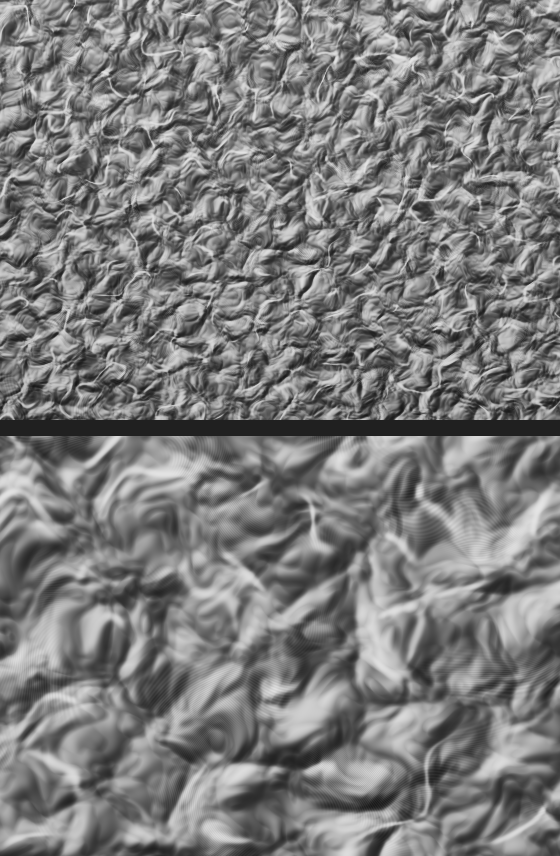
Top: the whole. Bottom: its middle third, enlarged.
Write a WebGL 2 fragment shader that draws this texture.

```glsl
#version 300 es
precision highp float;
// Crumpled grey surface: small creased lumps with blotchy bright facets, dark gaps and pale rims.

uniform vec2 u_resolution;
out vec4 fragColor;

const float TAU = 6.2831853;
const float LUMP_FREQUENCY = 16.5;          // lumps per canvas height
const float BLUR = 0.0027;                  // half width of the slope sample
const vec2 GRAIN_DIRECTION = vec2(0.77, 0.64);

// Integer hash giving a unit gradient for a lattice cell
vec2 cellGradient(ivec2 cell) {
    uint n = uint(cell.x) * 1597334677u ^ uint(cell.y) * 3812015801u;
    n = (n ^ (n >> 15)) * 2246822519u;
    n = (n ^ (n >> 13)) * 3266489917u;
    n ^= n >> 16;
    float angle = float(n & 65535u) / 65536.0 * TAU;
    return vec2(cos(angle), sin(angle));
}

float gradientNoise(vec2 p) {
    vec2 base = floor(p);
    vec2 f = p - base;
    ivec2 c = ivec2(base);
    vec2 w = f * f * f * (f * (f * 6.0 - 15.0) + 10.0);
    float a = dot(cellGradient(c), f);
    float b = dot(cellGradient(c + ivec2(1, 0)), f - vec2(1, 0));
    float d = dot(cellGradient(c + ivec2(0, 1)), f - vec2(0, 1));
    float e = dot(cellGradient(c + ivec2(1, 1)), f - vec2(1, 1));
    return mix(mix(a, b, w.x), mix(d, e, w.x), w.y);
}

vec2 noisePair(vec2 p) {
    return vec2(gradientNoise(p + 7.3), gradientNoise(p + 41.7));
}

mat2 rotation(vec2 axis) {
    return mat2(axis.x, -axis.y, axis.y, axis.x);
}

float softLimit(float x) {
    return x * inversesqrt(1.0 + x * x);
}

// Slight stretch along the grain, tighter toward the bottom, gently bent
vec2 surfaceCoords(vec2 p) {
    p.y *= 1.1 - 0.1 * p.y;
    vec2 q = rotation(GRAIN_DIRECTION) * p * vec2(0.88, 1.04) * LUMP_FREQUENCY;
    return q + 0.32 * noisePair(q * 1.2);
}

// Rounded lumps that meet in sharp creases
float creasedHeight(vec2 q) {
    float height = 0.0;
    float amplitude = 1.0;
    for (int i = 0; i < 3; i++) {
        float n = gradientNoise(q);
        height += amplitude * sqrt(n * n + 0.0006);
        q = rotation(vec2(0.8, 0.6)) * q * 2.1 + vec2(13.7, 5.1);
        amplitude *= 0.42;
    }
    return height;
}

// Brightness of the slope that faces the light
float litSlope(vec2 p, vec2 light, float reach) {
    float nearer = creasedHeight(surfaceCoords(p + light * reach));
    float farther = creasedHeight(surfaceCoords(p - light * reach));
    return (farther - nearer) / (2.0 * reach * LUMP_FREQUENCY);
}

// Blotches of two sizes with curled, fairly crisp outlines
float blotches(vec2 q) {
    vec2 curled = q + 0.25 * noisePair(q * 1.9 + 11.0);
    float broad = softLimit(3.0 * gradientNoise(curled * 1.1));
    float small = softLimit(3.0 * gradientNoise(curled * 2.4 + 53.0));
    return broad + 0.65 * small;
}

// Thin broken filaments along the zero line of a noise field
float rimLines(vec2 q, float width) {
    float n = gradientNoise(q) / width;
    float broken = smoothstep(-0.02, 0.18, gradientNoise(q * 1.1 + 63.0));
    return exp(-n * n) * broken;
}

// Fine ripples whose direction drifts from place to place
float hatching(vec2 p, float frequency) {
    float angle = 2.4 + 2.0 * gradientNoise(p * 5.0 + 19.0);
    float patches = smoothstep(0.02, 0.35, gradientNoise(p * 14.0 + 31.0));
    return patches * sin(TAU * frequency * dot(p, vec2(cos(angle), sin(angle))));
}

void main() {
    vec2 p = gl_FragCoord.xy / u_resolution.y;
    vec2 uv = gl_FragCoord.xy / u_resolution;
    vec2 q = surfaceCoords(p);

    // Light from the upper left, wandering a little
    float lightAngle = 2.2 + 1.6 * gradientNoise(p * 7.0 + 3.0);
    vec2 light = vec2(cos(lightAngle), sin(lightAngle));

    // Relief, depth of the hollows and blotchy tone
    float relief = 0.46 * litSlope(p, light, BLUR);
    float depth = 1.0 * (creasedHeight(q) - 0.34);
    float mottle = 0.45 * blotches(q + 27.0);
    float rims = 1.1 * rimLines(q * 0.95 + 88.0, 0.05);
    float tone = 0.5 + 0.42 * softLimit(relief + depth + mottle + rims);

    // Fine texture and uneven illumination
    tone += 0.022 * hatching(p, 115.0);
    tone += 0.07 * (uv.y - 0.5);
    tone -= 0.05 * dot(uv - 0.5, uv - 0.5);

    fragColor = vec4(vec3(clamp(tone, 0.0, 1.0)), 1.0);
}
```
